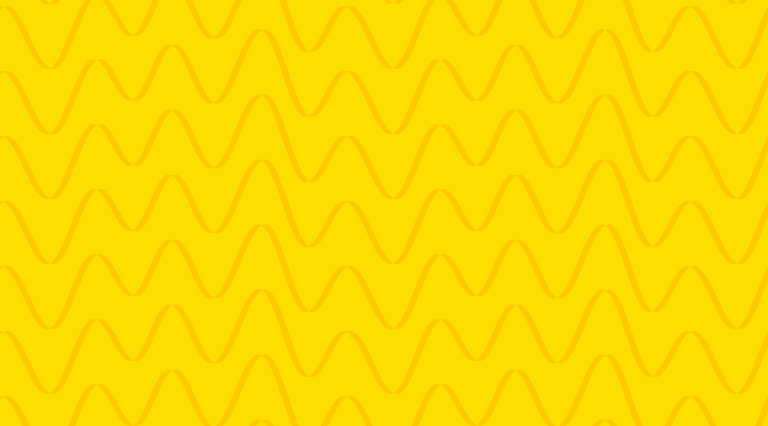
A WebGL 2 fragment shader for this pattern:

```glsl
#version 300 es
precision highp float;

uniform vec2 u_resolution;
out vec4 fragColor;

const float PI = 3.14159265;
const vec3 YELLOW = vec3(0.99, 0.87, 0.0);
const vec3 AMBER = vec3(1.0, 0.79, 0.0);
const vec2 REPEATS = vec2(2.236, 6.554); // across and down the canvas
const float PEN_WIDTH = 0.0198;          // horizontal nib, in wave periods

// Crests and troughs: x in periods, y in row pitches
const int KNOTS = 9;
const vec2 EXTREMA[KNOTS] = vec2[KNOTS](
    vec2(0.010, 0.462), vec2(0.146, -0.508), vec2(0.282, 0.646),
    vec2(0.388, 0.000), vec2(0.501, 0.869), vec2(0.622, -0.038),
    vec2(0.763, 1.103), vec2(0.899, -0.246), vec2(1.010, 0.462));

// Half-cosine ease between two extrema
float cosineEase(float a, float b, float t) {
    return mix(a, b, 0.5 - 0.5 * cos(PI * t));
}

// Height of the periodic wave
float waveHeight(float x) {
    float start = EXTREMA[0].x;
    x = start + fract(x - start);
    float height = EXTREMA[0].y;
    for (int i = 0; i < KNOTS - 1; i++) {
        vec2 a = EXTREMA[i];
        vec2 b = EXTREMA[i + 1];
        if (x >= a.x) height = cosineEase(a.y, b.y, min((x - a.x) / (b.x - a.x), 1.0));
    }
    return height;
}

float softStep(float d, float blur) {
    return clamp(d / blur + 0.5, 0.0, 1.0);
}

// Ribbon swept by a horizontal nib, so it pinches at every extremum
float ribbon(vec2 p, float nib, float pixelHeight) {
    float left = waveHeight(p.x - 0.5 * nib);
    float right = waveHeight(p.x + 0.5 * nib);
    float centre = 0.5 * (left + right);
    float halfThick = 0.5 * abs(left - right);
    float offset = fract(p.y - centre + 0.5) - 0.5;
    float blur = length(vec2(dFdx(centre), pixelHeight));
    return softStep(offset + halfThick, blur) - softStep(offset - halfThick, blur);
}

void main() {
    vec2 p = gl_FragCoord.xy / u_resolution * REPEATS;
    float ink = ribbon(p, PEN_WIDTH, REPEATS.y / u_resolution.y);
    fragColor = vec4(mix(YELLOW, AMBER, ink), 1.0);
}
```
